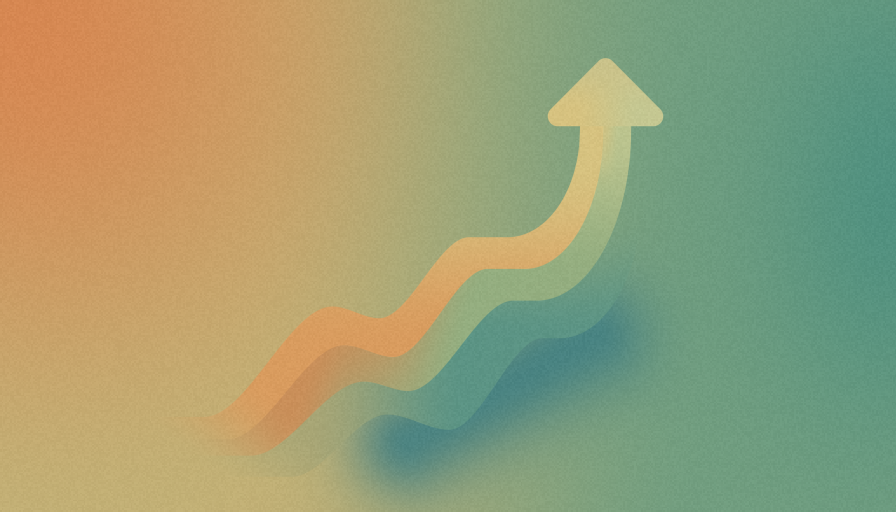
Write a Shadertoy shader that draws this background.

```glsl
#define CANVAS vec2(768.0, 436.0)
#define STEM_TOP 331.0
#define HEAD_APEX vec2(519.0, 378.0)
#define HEAD_SIZE vec2(41.0, 41.0)
#define HEAD_ROUND 8.5
#define GLOW_RADIUS 48.0
#define GRAIN 0.03

const vec3 ORANGE = vec3(0.85, 0.61, 0.37);
const vec3 GOLD = vec3(0.84, 0.76, 0.50);
const vec3 RUST = vec3(0.79, 0.56, 0.35);
const vec3 SAGE = vec3(0.58, 0.68, 0.50);
const vec3 CREAM = vec3(0.74, 0.77, 0.56);
const vec3 KHAKI = vec3(0.66, 0.65, 0.46);
const vec3 TEAL = vec3(0.36, 0.58, 0.52);
const vec3 DEEP_TEAL = vec3(0.26, 0.50, 0.51);

float hash(vec2 p) {
    vec3 q = fract(p.xyx * 0.1031);
    q += dot(q, q.yzx + 33.33);
    return fract((q.x + q.y) * q.z);
}

// Wave height: start, crest, dip, plateau, then an elliptic rise
// arc holds its first x, last x and height
float waveHeight(float x, vec4 xs, vec4 hs, vec3 arc) {
    float h = hs.x;
    for (int i = 0; i < 3; i++)
        h += (hs[i + 1] - hs[i]) * smoothstep(xs[i], xs[i + 1], x);
    float t = clamp((x - arc.x) / (arc.y - arc.x), 0.0, 1.0);
    return h + arc.z * (1.0 - sqrt(1.0 - t * t)) + 40.0 * max(x - arc.y, 0.0);
}

// Approximate distance below a wave, positive underneath
float depthBelow(vec2 p, vec4 xs, vec4 hs, vec3 arc) {
    float slope = waveHeight(p.x + 0.5, xs, hs, arc) - waveHeight(p.x - 0.5, xs, hs, arc);
    return (waveHeight(p.x, xs, hs, arc) - p.y) / sqrt(1.0 + slope * slope);
}

float segmentDistance(vec2 p, vec2 a, vec2 b) {
    vec2 ab = b - a;
    return length(p - a - ab * clamp(dot(p - a, ab) / dot(ab, ab), 0.0, 1.0));
}

// Rounded triangle with its tip at the origin, pointing up
float headDistance(vec2 p) {
    p.x = abs(p.x);
    vec2 corner = vec2(HEAD_SIZE.x, -HEAD_SIZE.y);
    float side = dot(p, normalize(HEAD_SIZE.yx));
    float base = -HEAD_SIZE.y - p.y;
    float d = min(segmentDistance(p, vec2(0.0), corner),
                  segmentDistance(p, vec2(0.0, corner.y), corner));
    return (max(side, base) < 0.0 ? -d : d) - HEAD_ROUND;
}

vec3 backdrop(vec2 p) {
    vec3 col = mix(vec3(0.76, 0.69, 0.46), vec3(0.45, 0.62, 0.50),
                   smoothstep(200.0, 610.0, p.x));
    float warm = length(vec2(p.x / 430.0, (CANVAS.y - p.y) / 450.0));
    col = mix(col, vec3(0.84, 0.53, 0.32), 1.0 - smoothstep(0.0, 1.05, warm));
    vec2 cool = (p - vec2(780.0, 270.0)) / vec2(130.0, 210.0);
    return mix(col, vec3(0.30, 0.56, 0.50), 0.9 * exp(-dot(cool, cool)));
}

void mainImage(out vec4 fragColor, in vec2 fragCoord) {
    vec2 p = fragCoord / iResolution.xy * CANVAS;
    float aa = 0.7 * CANVAS.y / iResolution.y;
    vec3 back = backdrop(p);

    // Four wave edges, from upper to lower
    float d1 = depthBelow(p, vec4(175, 285, 325, 402), vec4(81, 175, 165, 234), vec3(435, 497, 91));
    float d2 = depthBelow(p, vec4(195, 295, 337, 418), vec4(62, 142, 132, 207), vec3(450, 517, 117));
    float d3 = depthBelow(p, vec4(215, 312, 350, 440), vec4(48, 111, 103, 180), vec3(460, 541, 146));
    float d4 = depthBelow(p, vec4(250, 332, 385, 465), vec4(30, 83, 70, 148), vec3(480, 550, 120));

    // Band colours
    vec3 upper = mix(ORANGE, GOLD, smoothstep(140.0, 300.0, p.y));
    vec3 middle = mix(RUST, SAGE, smoothstep(260.0, 430.0, p.x + clamp(d2, 0.0, 40.0)));
    middle = mix(middle, CREAM, smoothstep(200.0, 335.0, p.y));
    middle = mix(middle, upper, 0.7 * smoothstep(270.0, 335.0, p.y) * (1.0 - smoothstep(0.0, 14.0, d2)));
    vec3 lower = mix(KHAKI, TEAL, smoothstep(260.0, 400.0, p.x));
    lower = mix(lower, back, smoothstep(150.0, 250.0, p.y));

    // Shadow glow beneath the bands
    float glow = segmentDistance(p, vec2(350, 60), vec2(510, 150)) / GLOW_RADIUS;
    vec3 shade = mix(back, DEEP_TEAL, 0.9 * exp(-glow * glow));

    // Layers, melting into the backdrop at the lower left
    float fade = smoothstep(120.0, 260.0, p.x + 1.2 * (p.y - 80.0));
    vec3 body = mix(back, upper, fade * smoothstep(-aa, aa, d1));
    body = mix(body, mix(back, middle, fade), smoothstep(-aa, aa, d2));
    body = mix(body, mix(back, lower, fade), smoothstep(-aa, aa, d3));
    body = mix(body, shade, smoothstep(-aa, aa, d4));
    vec3 col = mix(body, back, smoothstep(-aa, aa, p.y - STEM_TOP));

    // Arrow head
    vec3 headColor = mix(GOLD, vec3(0.77, 0.78, 0.57), smoothstep(490.0, 550.0, p.x));
    headColor = mix(headColor, vec3(0.79, 0.76, 0.54), smoothstep(340.0, 385.0, p.y));
    col = mix(headColor, col, smoothstep(-aa, aa, headDistance(p - HEAD_APEX)));

    // Paper grain
    col += GRAIN * (hash(floor(p * 0.67)) - 0.5);
    fragColor = vec4(col, 1.0);
}
```
